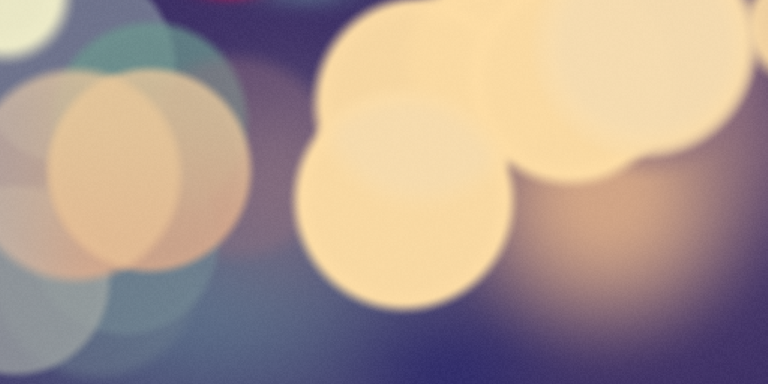
This background is drawn by a Shadertoy shader. Its source:

```glsl
// Warm cream and peach bokeh discs over a dusky indigo and slate blue haze.
#define INDIGO vec3(0.24, 0.19, 0.40)
#define SLATE vec3(0.36, 0.44, 0.54)
#define MAUVE vec3(0.57, 0.44, 0.49)
#define GREEN vec3(0.42, 0.59, 0.55)
#define SILVER vec3(0.62, 0.64, 0.63)
#define PEACH vec3(0.86, 0.71, 0.57)
#define TAN vec3(0.85, 0.67, 0.53)
#define AMBER vec3(0.98, 0.855, 0.64)
#define CREAM vec3(0.96, 0.86, 0.69)
#define RIM_GAIN 0.012
#define GRAIN_GAIN 0.022

float hash(vec2 cell) {
    vec3 q = fract(vec3(cell.xyx) * 0.1031);
    q += dot(q, q.yzx + 33.33);
    return fract((q.x + q.y) * q.z);
}

// Coverage of a round light with a feathered edge
float discMask(vec2 p, vec2 centre, float radius, float feather) {
    return 1.0 - smoothstep(-feather, feather, length(p - centre) - radius);
}

// Wide Gaussian haze
float haze(vec2 p, vec2 centre, vec2 size) {
    vec2 q = (p - centre) / size;
    return exp(-dot(q, q));
}

// Translucent disc with a faint bright rim
void addDisc(inout vec3 colour, vec2 p, vec2 centre, float radius,
             float feather, vec3 tint, float opacity) {
    float mask = discMask(p, centre, radius, feather);
    float rim = (length(p - centre) - radius + feather) / feather;
    colour = mix(colour, tint, mask * opacity);
    colour += RIM_GAIN * opacity * exp(-rim * rim) * tint;
}

vec3 backdrop(vec2 p) {
    vec3 colour = INDIGO;
    colour = mix(colour, SLATE, 0.95 * haze(p, vec2(0.52, 0.22), vec2(0.58, 0.34)));
    colour = mix(colour, vec3(0.53, 0.45, 0.51), 0.75 * haze(p, vec2(0.72, 0.52), vec2(0.26, 0.25)));
    colour = mix(colour, MAUVE, 0.70 * haze(p, vec2(1.95, 0.68), vec2(0.24, 0.26)));
    colour = mix(colour, MAUVE, 0.65 * haze(p, vec2(1.54, 0.44), vec2(0.40, 0.28)));
    colour = mix(colour, vec3(0.16, 0.15, 0.42), 0.65 * haze(p, vec2(1.17, 0.02), vec2(0.22, 0.15)));
    // Small lights cut off by the top edge
    colour = mix(colour, vec3(0.58, 0.13, 0.36), 0.7 * haze(p, vec2(0.60, 1.01), vec2(0.07, 0.018)));
    colour = mix(colour, SLATE, 0.6 * haze(p, vec2(0.80, 1.01), vec2(0.12, 0.035)));
    return colour;
}

// Overlapping pale discs on the left
void leftLights(inout vec3 colour, vec2 p) {
    addDisc(colour, p, vec2(0.195, 0.83), 0.260, 0.016, vec3(0.50, 0.54, 0.60), 0.75);
    addDisc(colour, p, vec2(0.390, 0.687), 0.253, 0.020, GREEN, 0.72);
    addDisc(colour, p, vec2(0.612, 0.590), 0.260, 0.035, MAUVE, 0.40);
    addDisc(colour, p, vec2(0.013, 1.013), 0.161, 0.032, vec3(0.93, 0.92, 0.78), 0.97);
    addDisc(colour, p, vec2(0.250, 0.290), 0.270, 0.025, vec3(0.42, 0.48, 0.54), 0.50);
    addDisc(colour, p, vec2(0.325, 0.375), 0.245, 0.016, vec3(0.45, 0.53, 0.57), 0.60);
    addDisc(colour, p, vec2(0.040, 0.270), 0.245, 0.016, SILVER, 0.75);

    // Peach pair, rosier towards the bottom
    vec3 peach = mix(vec3(0.85, 0.66, 0.54), PEACH + vec3(0.0, 0.04, 0.03),
                     smoothstep(0.30, 0.75, p.y));
    vec3 faded = mix(SILVER + vec3(0.16, 0.06, 0.01), peach, smoothstep(-0.05, 0.28, p.x));
    addDisc(colour, p, vec2(0.195, 0.544), 0.273, 0.022, faded, 0.85);
    addDisc(colour, p, vec2(0.390, 0.557), 0.263, 0.018, peach, 0.86);
    float overlap = discMask(p, vec2(0.195, 0.544), 0.273, 0.02)
                  * discMask(p, vec2(0.390, 0.557), 0.263, 0.02);
    colour = mix(colour, vec3(0.91, 0.78, 0.60), 0.60 * overlap);
}

// Bright cream cluster and the tan glow beneath it
void rightLights(inout vec3 colour, vec2 p) {
    float glow = discMask(p, vec2(1.58, 0.49), 0.27, 0.23);
    colour = mix(colour, TAN, 0.92 * glow);

    // Warm spill around the cluster
    colour = mix(colour, MAUVE, 0.5 * discMask(p, vec2(1.69, 0.87), 0.31, 0.04));

    addDisc(colour, p, vec2(2.085, 0.935), 0.143, 0.030, AMBER, 0.92);
    addDisc(colour, p, vec2(1.302, 0.844), 0.240, 0.035, AMBER, 1.0);
    addDisc(colour, p, vec2(1.094, 0.732), 0.273, 0.024, AMBER, 0.98);
    addDisc(colour, p, vec2(1.484, 0.792), 0.268, 0.024, AMBER, 0.99);
    addDisc(colour, p, vec2(1.052, 0.479), 0.284, 0.022, AMBER, 0.99);
    addDisc(colour, p, vec2(1.680, 0.883), 0.281, 0.028, CREAM, 0.99);
    // Warm edge of the largest disc
    float inner = discMask(p, vec2(1.680, 0.883), 0.25, 0.05);
    float outer = discMask(p, vec2(1.680, 0.883), 0.281, 0.028);
    colour = mix(colour, AMBER, 0.7 * outer * (1.0 - inner));

    // Paler lens where the two central discs cross
    float lens = discMask(p, vec2(1.094, 0.732), 0.250, 0.05)
               * discMask(p, vec2(1.052, 0.479), 0.265, 0.05);
    colour = mix(colour, CREAM, 0.8 * lens);
}

void mainImage(out vec4 fragColor, in vec2 fragCoord) {
    vec2 p = fragCoord / iResolution.y;
    vec3 colour = backdrop(p);
    leftLights(colour, p);
    rightLights(colour, p);

    // Film grain, weaker in the highlights
    float grain = hash(floor(p * 256.0)) - 0.5;
    colour += GRAIN_GAIN * grain * (1.3 - colour.g);
    fragColor = vec4(clamp(colour, 0.0, 1.0), 1.0);
}
```
